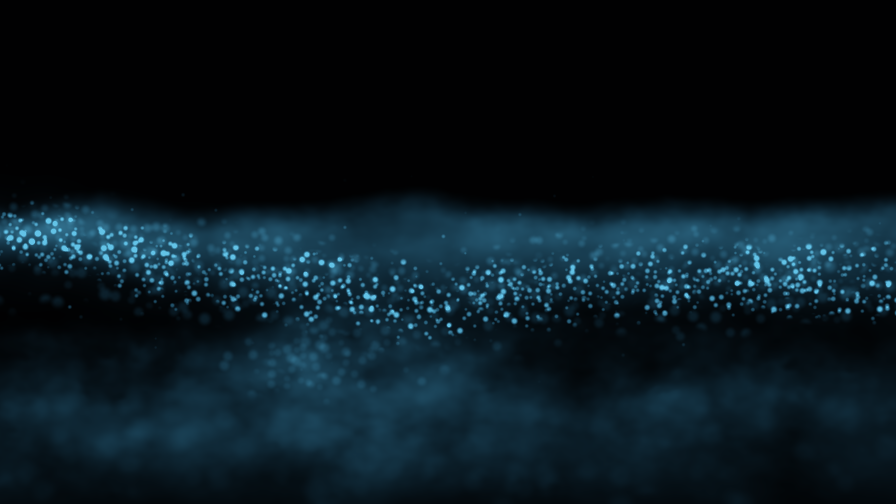
This background is drawn by a WebGL 2 fragment shader. Its source:

```glsl
#version 300 es
precision highp float;
// Dark landscape of glowing blue dust: a misty ridge on the horizon, a wavy
// band of sharp particles in focus, and blurred haze in the foreground.
// Mist is gradient noise shaped by soft masks; dust is jittered grid layers.
uniform vec2 u_resolution;
out vec4 fragColor;

vec2 hash2(vec2 p) {
    vec3 q = fract(p.xyx * vec3(0.1031, 0.1030, 0.0973));
    q += dot(q, q.yzx + 33.33);
    return fract((q.xx + q.yz) * q.zy);
}

float gradientDot(vec2 cell, vec2 offset, vec2 f) {
    return dot(hash2(cell + offset) * 2.0 - 1.0, f - offset);
}

// Gradient noise, roughly -0.7 to 0.7
float noise(vec2 p) {
    vec2 i = floor(p), f = p - i;
    vec2 u = f * f * f * (f * (f * 6.0 - 15.0) + 10.0);
    float low = mix(gradientDot(i, vec2(0, 0), f), gradientDot(i, vec2(1, 0), f), u.x);
    float high = mix(gradientDot(i, vec2(0, 1), f), gradientDot(i, vec2(1, 1), f), u.x);
    return mix(low, high, u.y);
}

float fbm(vec2 p) {
    float sum = 0.0, amplitude = 1.0;
    for (int i = 0; i < 4; i++) {
        sum += amplitude * noise(p);
        p = p * 2.03 + 17.1;
        amplitude *= 0.5;
    }
    return sum;
}

float bump(float x, float centre, float width) {
    float d = (x - centre) / width;
    return exp(-d * d);
}

float blob(vec2 p, vec2 centre, vec2 size) {
    vec2 d = (p - centre) / size;
    return exp(-dot(d, d));
}

// Falls smoothly from 1 below (edge - blur) to 0 above (edge + blur)
float below(float y, float edge, float blur) {
    return 1.0 - smoothstep(edge - blur, edge + blur, y);
}

// Scattered discs; coverage is the share of cells that are lit
float dots(vec2 p, float cell, float radius, float core, float coverage, float seed) {
    vec2 q = p / cell, home = floor(q);
    float sum = 0.0;
    for (int y = -1; y <= 1; y++) {
        for (int x = -1; x <= 1; x++) {
            vec2 id = home + vec2(x, y);
            vec2 jitter = hash2(id + seed), traits = hash2(id + seed + 71.7);
            float size = radius * mix(0.65, 1.15, traits.y);
            float d = length(q - id - jitter) * cell;
            float lit = smoothstep(0.0, 0.15, coverage - traits.x);
            sum += lit * mix(0.35, 1.0, traits.y) * (1.0 - smoothstep(size * core, size, d));
        }
    }
    return sum;
}

float ridgeHeight(float x) {
    return 0.565 + 0.022 * bump(x, 0.2, 0.14) + 0.036 * bump(x, 0.82, 0.13)
        + 0.012 * bump(x, 1.3, 0.3) + 0.03 * bump(x, 1.78, 0.18);
}

float focusHeight(float x) {
    return 0.44 + 0.08 * bump(x, 0.0, 0.34) - 0.045 * bump(x, 0.84, 0.19);
}

// Mist between the horizon ridge and the particles in focus
float farMist(vec2 p, float focus, float cloud) {
    float top = below(p.y, ridgeHeight(p.x) + 0.02 * cloud, 0.035);
    float body = smoothstep(focus - 0.06, max(focus + 0.04, 0.525), p.y);
    float glow = 0.29 + 0.15 * blob(p, vec2(1.04, 0.54), vec2(0.16, 0.035))
        + 0.1 * blob(p, vec2(1.55, 0.54), vec2(0.3, 0.04))
        + 0.15 * blob(p, vec2(0.05, 0.55), vec2(0.16, 0.04))
        - 0.05 * blob(p, vec2(0.8, 0.57), vec2(0.1, 0.05));
    return top * body * glow * (1.0 + 0.55 * cloud);
}

// Out of focus haze in the foreground
float nearHaze(vec2 p, float cloud) {
    float edge = 0.28 + 0.06 * bump(p.x, 0.7, 0.25) + 0.06 * cloud;
    float sheet = below(p.y, edge, 0.1) * smoothstep(-0.1, 0.2, p.y);
    float level = mix(0.18, 0.13, smoothstep(0.8, 1.7, p.x)) + 0.05 * bump(p.x, 1.28, 0.2);
    float glow = 0.2 * blob(p, vec2(0.59, 0.26), vec2(0.14, 0.06))
        + 0.1 * blob(p, vec2(0.72, 0.14), vec2(0.2, 0.12))
        + 0.1 * blob(p, vec2(0.77, 0.34), vec2(0.13, 0.04));
    return (sheet * level + glow) * max(0.0, 1.0 + 0.85 * cloud);
}

void main() {
    vec2 p = gl_FragCoord.xy / u_resolution.y;
    float cloud = fbm(p * vec2(5.0, 7.0) + 3.7);
    float clump = 0.95 + 0.8 * noise(p * 13.0 + 8.2);
    float focus = focusHeight(p.x);
    float haze = nearHaze(p, cloud);
    float light = farMist(p, focus, cloud) + haze;
    light += 0.07 * bump(p.y, focus, 0.08) * clump;

    // Dust, from blurred far grains through sharp ones to near discs
    float band = bump(p.y, focus, 0.058);
    float farBand = bump(p.y, focus + 0.045, 0.05);
    float nearBand = clamp(haze * 4.0, 0.0, 0.9);
    light += 0.16 * dots(p, 0.02, 0.012, 0.1, 0.8 * farBand * clump, 11.0);
    light += 0.14 * dots(p, 0.026, 0.016, 0.2, 0.75 * bump(p.y, focus - 0.03, 0.07) * clump, 23.0);
    light += 0.72 * dots(p, 0.0195, 0.0078, 0.25, 0.85 * band * clump, 37.0);
    light += 0.58 * dots(p, 0.0145, 0.0062, 0.15, 0.65 * band * clump, 53.0);
    light += 0.045 * dots(p, 0.045, 0.034, 0.2, nearBand, 67.0);
    light += 0.12 * dots(p, 0.02, 0.013, 0.2,
        0.85 * blob(p, vec2(0.64, 0.29), vec2(0.2, 0.06)), 83.0);

    // Rare sparks drifting above and below the band
    float drift = 0.13 * bump(p.y, 0.46, 0.17);
    light += 0.45 * dots(p, 0.026, 0.005, 0.1, drift, 97.0);

    light = min(light, 0.9);
    vec3 tint = vec3(0.23 + 0.22 * light, 0.72 + 0.14 * light, 1.0);
    vec3 night = vec3(0.002, 0.003, 0.006);
    fragColor = vec4(night + tint * light, 1.0);
}
```
